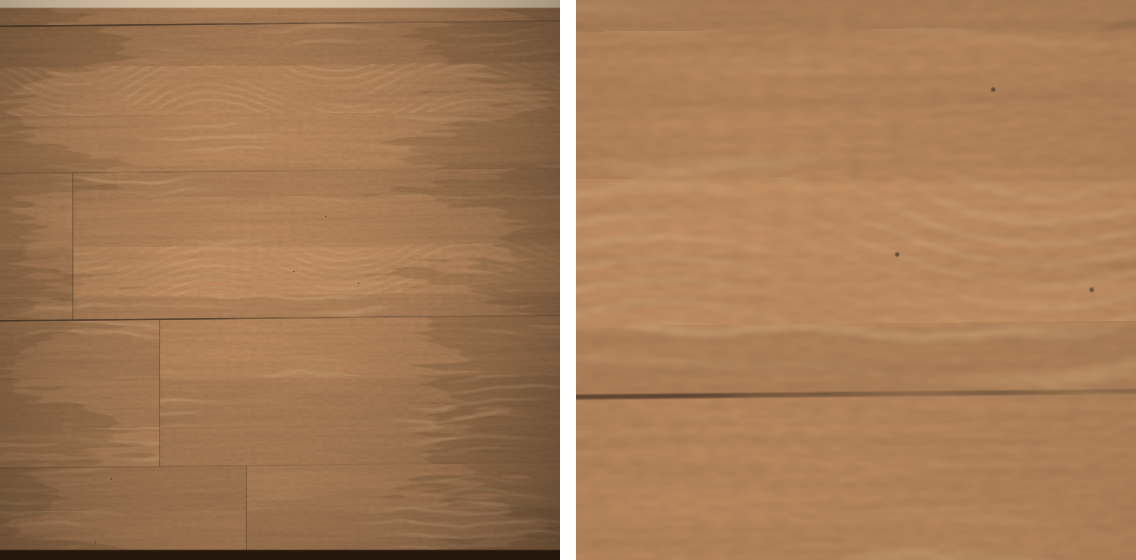
Left: the whole. Right: its middle third, enlarged.
Write a three.js fragment shader that draws this texture.

```glsl
// Laminate wood floor: staggered boards, each split into three strips, lit from the middle.
// Rows and strips come from floor/fract; gradient noise, stretched along the boards,
// gives grain, pores and ragged tone patches; contour lines give the growth rings.
varying vec2 vUv;

const float ROW_HEIGHT = 0.263;
const float FIRST_SEAM = 0.953;
const float TILT = 0.010;
const vec3 WOOD = vec3(0.685, 0.503, 0.348);
const vec3 PALE_GRAIN = vec3(0.77, 0.61, 0.44);
const vec3 SEAM = vec3(0.27, 0.20, 0.14);
const vec3 TOP_EDGE = vec3(0.84, 0.76, 0.65);
const vec3 BOTTOM_EDGE = vec3(0.15, 0.09, 0.05);

float hash(vec2 p) {
  return fract(sin(dot(p, vec2(127.1, 311.7))) * 43758.5);
}

vec2 gradient(vec2 cell) {
  float angle = 6.2832 * hash(cell);
  return vec2(cos(angle), sin(angle));
}

// Gradient noise, roughly -0.7 to 0.7
float noise(vec2 p) {
  vec2 i = floor(p), f = fract(p);
  vec2 u = f * f * f * (f * (f * 6.0 - 15.0) + 10.0);
  vec2 e = vec2(1.0, 0.0);
  float low = mix(dot(gradient(i), f), dot(gradient(i + e), f - e), u.x);
  float high = mix(dot(gradient(i + e.yx), f - e.yx), dot(gradient(i + 1.0), f - 1.0), u.x);
  return mix(low, high, u.y);
}

// Soft line of the given half width around zero distance
float line(float dist, float halfWidth) {
  return 1.0 - smoothstep(halfWidth * 0.3, halfWidth * 1.5, abs(dist));
}

// Repeated soft lines, one for each whole step of phase
float contours(float phase, float width) {
  return 1.0 - smoothstep(0.0, width, abs(fract(phase) - 0.5));
}

// Bowed growth rings: humps and valleys along the strip
float archRings(vec2 p) {
  float bow = 0.034 * cos(13.4 * (p.x - 0.38));
  float warp = 0.9 * noise(p * vec2(5.0, 14.0));
  float fade = smoothstep(-0.45, 0.3, noise(p * vec2(7.0, 20.0) + 9.0));
  return contours(66.0 * (p.y - bow) + warp, 0.32) * fade;
}

// Loose wavy pale streaks, visible only in places
float wavyStreaks(vec2 p, float seed) {
  float warp = 1.5 * noise(p * vec2(4.0, 5.0) + seed) + 0.3 * noise(p * vec2(16.0, 30.0));
  float mask = smoothstep(0.0, 0.4, noise(p * vec2(3.5, 13.0) + seed * 1.7));
  return contours(42.0 * p.y + warp, 0.26) * mask;
}

// Fine fibres and short pores running along the board
float fibres(vec2 p, float seed) {
  return 0.040 * noise(p * vec2(2.5, 60.0) + seed)
       + 0.045 * noise(p * vec2(7.0, 150.0) + seed)
       + 0.045 * noise(p * vec2(85.0, 230.0));
}

// Ragged darker tone toward both ends of the floor
float raggedPatch(vec2 p, float seed) {
  float edge = abs(p.x - 0.47) - 0.38;
  edge += 0.30 * noise(p * vec2(3.0, 13.0) + seed) + 0.16 * noise(p * vec2(13.0, 90.0));
  return smoothstep(-0.02, 0.025, edge);
}

// Sparse round specks, one candidate in each cell
float specks(vec2 p, float cells) {
  vec2 cell = floor(p * cells);
  vec2 centre = 0.2 + 0.6 * vec2(hash(cell + 3.0), hash(cell + 8.0));
  float dist = length(fract(p * cells) - centre) / cells;
  return step(0.9, hash(cell + 17.0)) * line(dist, 0.0014);
}

void main() {
  vec2 p = vec2(vUv.x, vUv.y - TILT * vUv.x);

  // Board and strip layout
  float v = (FIRST_SEAM - p.y) / ROW_HEIGHT;
  float row = floor(v);
  float joint = 0.13 + 0.155 * (row - 1.0);
  float side = step(joint, p.x);
  float across = fract(v) * 3.0 + fract(0.16 + 0.32 * row);
  float strip = floor(across);
  float seed = row * 7.3 + side * 3.1 + strip * 1.9;

  // Strip tone, softened at the strip borders
  float phase = 2.2 * max(row - 1.0, 0.0) + 2.0 * (1.0 - side);
  float blend = smoothstep(0.0, 0.06, fract(across));
  float tone = mix(-cos(1.7 * (strip - 1.0) + phase), -cos(1.7 * strip + phase), blend);
  float arch = side * step(abs(strip - row - 1.0), 0.1) * step(row, 1.5);
  vec3 color = WOOD * (1.0 + 0.035 * tone + 0.03 * arch);

  // Grain
  float rings = mix(0.6 * wavyStreaks(p, seed), 0.5 * archRings(p), arch);
  color = mix(color, PALE_GRAIN, rings);
  color *= 1.0 + fibres(p, seed);
  color *= mix(vec3(1.0), vec3(0.91, 0.91, 0.89), raggedPatch(p, row));

  // Row seams: every second one is strong; butt joints are faint
  float nearest = floor(v + 0.5);
  float strength = mix(0.75, 0.22, mod(nearest, 2.0));
  strength *= mix(1.0, 0.3, smoothstep(0.25, 0.75, p.x + 0.3 * noise(p * vec2(14.0, 3.0))));
  color = mix(color, SEAM, strength * line((v - nearest) * ROW_HEIGHT, 0.0016));
  color = mix(color, SEAM, 0.35 * line(p.x - joint, 0.0013));
  color = mix(color, SEAM, 0.7 * specks(p, 9.0));

  // Light falloff, then the bright top and dark bottom edges
  vec2 offset = vUv - vec2(0.47, 0.58);
  color *= 1.0 - dot(offset * offset, vec2(0.80, 0.45));
  vec3 topEdge = TOP_EDGE * (1.0 - 0.8 * offset.x * offset.x);
  color = mix(color, topEdge, smoothstep(0.984, 0.988, vUv.y));
  color = mix(BOTTOM_EDGE, color, smoothstep(0.016, 0.020, vUv.y));
  gl_FragColor = vec4(color, 1.0);
}
```
